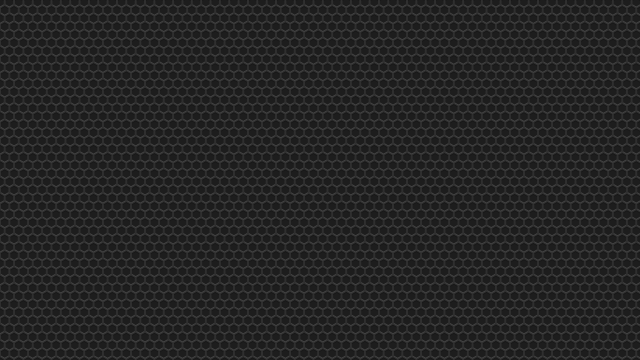
This pattern is drawn by a WebGL 1 fragment shader. Its source:

```glsl
precision highp float;

// A dark perforated mesh: pointy-topped hexagonal holes between grey walls.
// Two offset rectangular lattices give the cells; sampling the mesh again a
// little higher up lights the rim below each hole and shades its upper side.

uniform vec2 u_resolution;

const float COLUMNS = 68.4;                // cells across a 16:9 canvas
const vec2 LATTICE = vec2(1.0, 1.746);     // one cell wide, two rows tall
const vec2 ORIGIN = vec2(0.0, 0.232);      // first cell centre, from upper left
const float HOLE_RADIUS = 0.4;             // in cell widths
const float BEVEL = 0.1;                   // height of rim and shadow
const vec3 HOLE_COLOR = vec3(0.112);
const vec3 SHADOW_COLOR = vec3(0.085);
const vec3 WALL_COLOR = vec3(0.186);
const vec3 RIM_COLOR = vec3(0.27);
const int SAMPLES = 4;                     // per axis

// Distance from the centre, measured to the flat sides of a hexagon.
float hexRadius(vec2 p) {
  p = abs(p);
  return max(p.x, dot(p, vec2(0.5, 0.8660254)));
}

// Offset from the nearest lattice point.
vec2 latticeOffset(vec2 p, vec2 origin) {
  return (fract((p - origin) / LATTICE + 0.5) - 0.5) * LATTICE;
}

// Hexagonal radius inside the closest cell of the staggered rows.
float honeycomb(vec2 p) {
  float evenRow = hexRadius(latticeOffset(p, ORIGIN));
  float oddRow = hexRadius(latticeOffset(p, ORIGIN + 0.5 * LATTICE));
  return min(evenRow, oddRow);
}

// 1 on the walls, 0 in the holes.
float wallMask(vec2 p, float softness) {
  return clamp(0.5 + (honeycomb(p) - HOLE_RADIUS) / softness, 0.0, 1.0);
}

// Mesh colour lit from below the holes; y runs downward.
vec3 meshColor(vec2 p, float softness) {
  float wall = wallMask(p, softness);
  float wallAbove = wallMask(p - vec2(0.0, BEVEL), softness);
  vec3 hole = mix(HOLE_COLOR, SHADOW_COLOR, wallAbove);
  vec3 solid = mix(RIM_COLOR, WALL_COLOR, wallAbove);
  return mix(hole, solid, wall);
}

void main() {
  // Cell units, anchored at the upper left corner.
  float scale = COLUMNS * 9.0 / 16.0 / u_resolution.y;
  vec2 pixel = vec2(gl_FragCoord.x, u_resolution.y - gl_FragCoord.y);
  float count = float(SAMPLES);
  float softness = scale / count;

  // Average the colour over the pixel.
  vec3 color = vec3(0.0);
  for (int j = 0; j < SAMPLES; j++) {
    for (int i = 0; i < SAMPLES; i++) {
      vec2 jitter = (vec2(float(i), float(j)) + 0.5) / count - 0.5;
      color += meshColor((pixel + jitter) * scale, softness);
    }
  }

  gl_FragColor = vec4(color / (count * count), 1.0);
}
```
